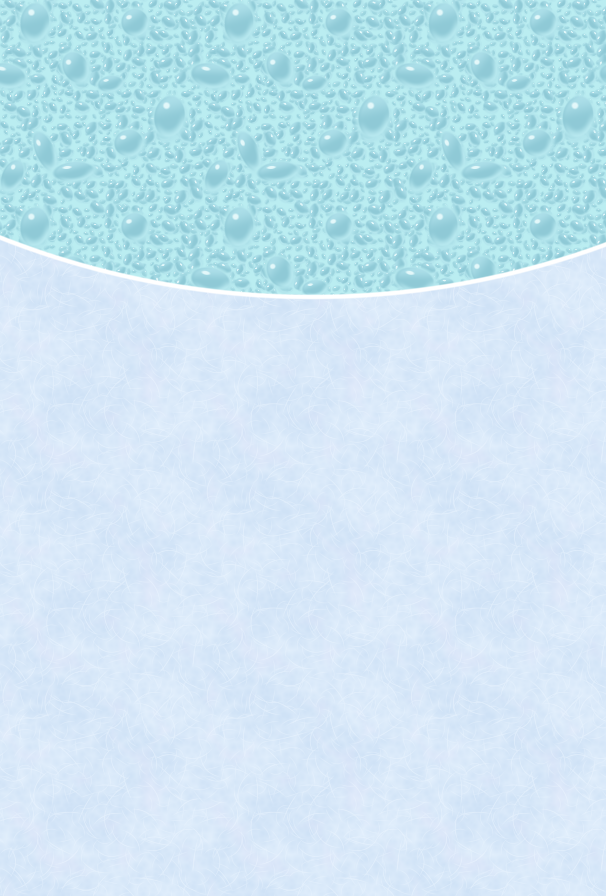
Give the GLSL for this background, as a WebGL 2 fragment shader.

```glsl
#version 300 es
precision highp float;
// Water droplets above a white curved seam, over pale blue fibre paper.
uniform vec2 u_resolution;
out vec4 outColor;

// Lengths are fractions of the canvas width; y runs down from the top edge.
const float TILE = 0.337;
const vec2 ARC_CENTER = vec2(0.515, -0.91);
const float ARC_RADIUS = 1.40;
const float SEAM_HALF_WIDTH = 0.0036;
const float SMALL_CELLS = 14.0;
const float TINY_CELLS = 25.0;
const float FIBRE_CELLS = 9.0;
const float TAU = 6.28319;

const vec3 GLASS = vec3(0.73, 0.93, 0.945);
const vec3 DROP_DEEP = vec3(0.56, 0.79, 0.84);
const vec3 DROP_MID = vec3(0.67, 0.87, 0.91);
const vec3 DROP_PALE = vec3(0.77, 0.95, 0.97);
const vec3 PAPER_BLUE = vec3(0.81, 0.885, 0.965);
const vec3 PAPER_PALE = vec3(0.89, 0.94, 0.99);
const vec3 PAPER_LILAC = vec3(0.90, 0.90, 0.98);

// Large drops inside one tile: center, then radii; each with its own tilt.
const int LARGE_COUNT = 10;
const vec4 LARGE[LARGE_COUNT] = vec4[](
  vec4(0.17, 0.11, 0.070, 0.094), vec4(0.66, 0.11, 0.065, 0.066),
  vec4(0.03, 0.37, 0.094, 0.058), vec4(0.37, 0.33, 0.060, 0.078),
  vec4(0.83, 0.57, 0.074, 0.100), vec4(0.63, 0.70, 0.070, 0.064),
  vec4(0.22, 0.74, 0.045, 0.100), vec4(0.06, 0.86, 0.048, 0.080),
  vec4(0.36, 0.84, 0.098, 0.046), vec4(0.54, 0.41, 0.060, 0.038));
const float TILT[LARGE_COUNT] = float[](
  -0.1, 0.3, -0.2, 0.5, -0.15, 0.2, 0.4, -0.45, 0.1, 0.15);

vec2 hash2(vec2 p) {
  vec3 h = fract(p.xyx * vec3(0.1031, 0.1030, 0.0973));
  h += dot(h, h.yzx + 33.33);
  return fract((h.xx + h.yz) * h.zy);
}

// Coordinates along a tilted ellipse; its outline has length one.
vec2 ellipseSpace(vec2 d, vec2 radii, float tilt) {
  float c = cos(tilt), s = sin(tilt);
  return vec2(c * d.x - s * d.y, s * d.x + c * d.y) / radii;
}

// Soft shadow, body gradient, pale lower rim and upper left glint.
vec3 paintDrop(vec3 base, vec2 l, float radius, float px) {
  float r = length(l), aa = px / radius;
  float shadow = 1.0 - smoothstep(0.85, 1.4, length(l - vec2(0.10, 0.16)));
  base = mix(base, DROP_MID, 0.5 * shadow);
  vec3 body = mix(DROP_MID, DROP_DEEP, smoothstep(-0.9, 0.2, l.y + 0.3 * l.x));
  float rim = smoothstep(0.5, 1.0, r) * smoothstep(-0.1, 0.8, l.y + 0.4 * l.x);
  body = mix(body, DROP_PALE, 0.75 * rim);
  body = mix(body, DROP_DEEP, 0.5 * smoothstep(0.75, 1.0, r) * smoothstep(0.1, -0.8, l.x));
  float glint = 1.0 - smoothstep(0.4, 1.0, length((l - vec2(-0.3, -0.5)) / vec2(0.3, 0.22)));
  body = mix(body, vec3(0.95, 1.0, 1.0), 0.8 * glint);
  return mix(base, body, 1.0 - smoothstep(1.0 - aa, 1.0 + aa, r));
}

// Jittered ellipses on a grid that wraps at the tile edge.
vec3 scatterDrops(vec3 color, vec2 tileUv, float cells, float px) {
  vec2 g = tileUv * cells, cell = floor(g);
  for (int j = -1; j <= 1; j++) for (int i = -1; i <= 1; i++) {
    vec2 id = cell + vec2(i, j), key = mod(id, cells) + cells;
    vec2 jitter = hash2(key), shape = hash2(key + 71.0);
    float size = mix(0.24, 0.46, shape.x);
    vec2 radii = size * vec2(1.15, 0.85);
    vec2 l = ellipseSpace(g - id - 0.2 - 0.6 * jitter, radii, (shape.y - 0.5) * 2.6);
    color = paintDrop(color, l, size * TILE / cells, px);
  }
  return color;
}

vec3 droplets(vec2 q, float px) {
  vec2 uv = q / TILE;
  vec3 color = scatterDrops(GLASS, uv, TINY_CELLS, px);
  color = mix(color, GLASS, 0.3);
  color = scatterDrops(color, uv, SMALL_CELLS, px);
  for (int i = 0; i < LARGE_COUNT; i++) {
    vec2 d = fract(uv - LARGE[i].xy + 0.5) - 0.5, radii = LARGE[i].zw;
    vec2 l = ellipseSpace(d, radii, TILT[i]);
    color = mix(color, GLASS, 0.75 * (1.0 - smoothstep(1.0, 1.35, length(l))));
    color = paintDrop(color, l, min(radii.x, radii.y) * TILE, px);
  }
  return color;
}

// Wrapped cellular noise: distance to the nearest point.
float cellular(vec2 p, float cells) {
  vec2 g = p * cells, cell = floor(g);
  float nearest = 2.0;
  for (int j = -1; j <= 1; j++) for (int i = -1; i <= 1; i++) {
    vec2 id = cell + vec2(i, j);
    nearest = min(nearest, length(g - id - hash2(mod(id, cells) + 2.0 * cells)));
  }
  return nearest;
}

// Short curved strands: pieces of large rings fading at both ends.
float fibres(vec2 p, float cells, float px) {
  vec2 g = p * cells, cell = floor(g);
  float width = max(0.035, px * cells / TILE), sum = 0.0;
  for (int j = -1; j <= 1; j++) for (int i = -1; i <= 1; i++) {
    vec2 id = cell + vec2(i, j), key = mod(id, cells) + 3.0 * cells;
    vec2 h = hash2(key), k = hash2(key + 19.0);
    vec2 d = ellipseSpace(g - id - h, vec2(1.0), k.x * TAU);
    float bend = d.y - (k.y - 0.5) * 1.4 * d.x * d.x;
    sum += (1.0 - smoothstep(0.0, width, abs(bend))) * (1.0 - smoothstep(0.3, 0.9, length(d)));
  }
  return min(sum, 1.0);
}

vec3 paper(vec2 q, float px) {
  vec2 uv = q / TILE, a = uv * TAU;
  float clouds = sin(a.x + 1.3 * sin(a.y) + 2.2) + 0.7 * sin(2.0 * a.y - a.x + 1.0)
    + 0.5 * sin(3.0 * a.x + 2.0 * a.y + sin(2.0 * a.x));
  float mottle = cellular(uv, 11.0) + 0.8 * cellular(uv + 0.37, 27.0) - 0.85;
  vec3 color = mix(PAPER_BLUE, PAPER_PALE, clamp(0.46 + 0.11 * clouds + 0.5 * mottle, 0.0, 1.0));
  float lilac = smoothstep(0.5, 0.9, cellular(uv + 0.61, 6.0));
  color = mix(color, PAPER_LILAC, 0.3 * lilac);
  float strands = fibres(uv, FIBRE_CELLS, px) + 0.7 * fibres(uv + 0.23, 2.0 * FIBRE_CELLS, px);
  return mix(color, vec3(0.93, 0.965, 1.0), 0.42 * min(strands, 1.0));
}

void main() {
  float px = 1.0 / u_resolution.x;
  vec2 q = vec2(gl_FragCoord.x, u_resolution.y - gl_FragCoord.y) * px;
  float arc = length(q - ARC_CENTER) - ARC_RADIUS;
  vec3 color = mix(droplets(q, px), paper(q, px), smoothstep(-px, px, arc));
  float seam = 1.0 - smoothstep(-px, px, abs(arc) - SEAM_HALF_WIDTH);
  outColor = vec4(mix(color, vec3(1.0), seam), 1.0);
}
```
